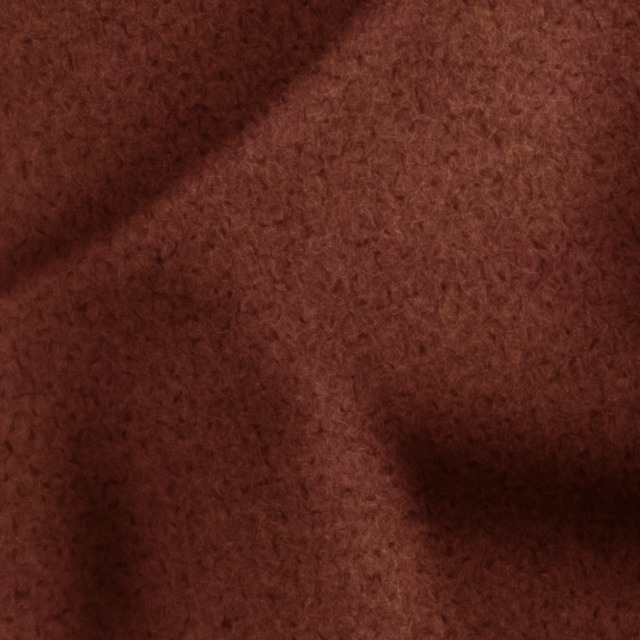
Give the GLSL for this texture, as a Shadertoy shader.

```glsl
// Soft folds of rust-brown brushed wool with matted clumps and fine stray fibres.

vec2 hash2(vec2 p) {
    vec3 h = fract(p.xyx * vec3(0.1031, 0.1030, 0.0973));
    h += dot(h, h.yzx + 33.33);
    return fract((h.xx + h.yz) * h.zy);
}

mat2 rotation(float angle) {
    float c = cos(angle), s = sin(angle);
    return mat2(c, -s, s, c);
}

float cornerSlope(vec2 cell, vec2 offset) {
    float angle = 6.2832 * hash2(cell).x;
    return dot(vec2(cos(angle), sin(angle)), offset);
}

float gradientNoise(vec2 p) {
    vec2 i = floor(p), f = fract(p), e = vec2(1, 0);
    vec2 w = f * f * f * (f * (f * 6.0 - 15.0) + 10.0);
    float low = mix(cornerSlope(i, f), cornerSlope(i + e, f - e), w.x);
    float high = mix(cornerSlope(i + e.yx, f - e.yx), cornerSlope(i + 1.0, f - 1.0), w.x);
    return mix(low, high, w.y);
}

float blob(vec2 p, vec2 centre, vec2 radius) {
    vec2 q = (p - centre) / radius;
    return exp(-dot(q, q));
}

// Large light and shadow of the draped cloth
float foldTone(vec2 p) {
    float tone = 0.60;

    // Diagonal crease: shadow above it, thin lit rim below
    float above = p.y - (0.545 + 0.42 * p.x + 0.6 * p.x * p.x);
    float reach = above / (0.06 + 0.5 * p.x);
    tone -= 0.36 * smoothstep(-0.03, 0.03, above) * exp(-reach * reach);
    tone += 0.07 * exp(-pow((above + 0.05) / 0.05, 2.0));

    // Broad lit slope and its shaded outer edge
    tone += 0.20 * blob(p, vec2(0.68, 0.72), vec2(0.30, 0.28));
    tone += 0.20 * blob(p, vec2(0.87, 0.92), vec2(0.14, 0.20));
    tone -= 0.38 * blob(p, vec2(1.03, 0.64), vec2(0.12, 0.28));

    // Descending ridge with a deep hollow on its right
    float side = p.x - (0.675 - 0.22 * p.y - 0.3 * p.y * p.y);
    tone += 0.20 * exp(-pow((side + 0.05) / 0.07, 2.0)) * smoothstep(0.75, 0.45, p.y);
    float hollow = (p.y - 0.27 + 0.15 * (p.x - 0.6)) / 0.11;
    tone -= 0.55 * smoothstep(-0.02, 0.07, side) * exp(-hollow * hollow);
    tone -= 0.14 * smoothstep(0.0, 0.06, side) * smoothstep(0.35, 0.1, p.y);

    // Shadows of the near fold
    tone -= 0.42 * blob(p, vec2(0.16 - 0.08 * (p.y - 0.1), 0.10), vec2(0.075, 0.27));
    tone -= 0.17 * blob(p, vec2(0.30, 0.27), vec2(0.20, 0.27));
    tone -= 0.20 * blob(p, vec2(0.22, 0.53), vec2(0.17, 0.08));
    tone -= 0.16 * blob(p, vec2(0.43, 0.38), vec2(0.07, 0.12));
    return tone;
}

// Short curved hairs scattered one per cell; share sets how many cells hold one
float fibres(vec2 p, float halfWidth, float share) {
    vec2 cell = floor(p);
    float sum = 0.0;
    for (int y = -1; y <= 1; y++)
    for (int x = -1; x <= 1; x++) {
        vec2 id = cell + vec2(x, y);
        vec2 place = hash2(id), shape = hash2(id + 71.7);
        vec2 q = rotation(6.2832 * shape.x) * (p - id - place);
        q.y += (shape.y - 0.5) * 1.1 * q.x * q.x;
        float hair = smoothstep(halfWidth, 0.0, abs(q.y)) * smoothstep(0.8, 0.3, abs(q.x));
        sum += hair * step(fract(shape.y * 17.3), share) * (0.3 + 0.7 * place.x);
    }
    return sum;
}

void mainImage(out vec4 fragColor, in vec2 fragCoord) {
    vec2 p = fragCoord / iResolution.xy;
    float tone = foldTone(p);

    // Matted nap: warped clumps, dark pits and fine fuzz
    vec2 warp = vec2(gradientNoise(p * 38.0 + 5.0), gradientNoise(p * 38.0 + 27.0));
    vec2 nap = rotation(0.3) * p * vec2(1.15, 0.9) + 0.009 * warp;
    float focus = mix(0.7, 1.0, smoothstep(0.2, 0.6, p.x + 0.4 * p.y));
    float grain = 0.10 * gradientNoise(p * 13.0 + 3.0);
    grain += 0.20 * gradientNoise(nap * 46.0);
    grain += 0.24 * focus * gradientNoise(nap * 98.0 + 11.0);
    grain += 0.20 * focus * gradientNoise(nap * 205.0 + 40.0);
    grain -= 0.24 * smoothstep(0.12, 0.5, gradientNoise(nap * 64.0 + 60.0));

    // Dense fuzz in several directions plus a few long stray hairs
    float fuzz = 0.0;
    for (int i = 0; i < 4; i++) {
        float layer = float(i);
        fuzz += fibres(rotation(layer * 0.8) * p * (54.0 + 9.0 * layer) + 100.0 * (layer + 1.0), 0.11, 0.85);
    }
    grain += focus * (0.13 * fuzz - 0.045);
    grain += 0.12 * fibres(p * 19.0 + 700.0, 0.035, 0.22);

    tone += grain * (0.45 + 0.75 * clamp(tone, 0.0, 1.0));
    tone = clamp(tone, -0.1, 1.25);

    // Deep brown through rust to dusty rose
    vec3 color = vec3(0.15, 0.04, 0.02) + tone * vec3(0.36, 0.14, 0.12)
               + tone * tone * vec3(0.0, 0.10, 0.08);
    float warmth = gradientNoise(p * 6.0 + 80.0) + 0.7 * warp.x;
    color += tone * warmth * vec3(0.0, 0.012, -0.016);
    fragColor = vec4(clamp(color, 0.0, 1.0), 1.0);
}
```
